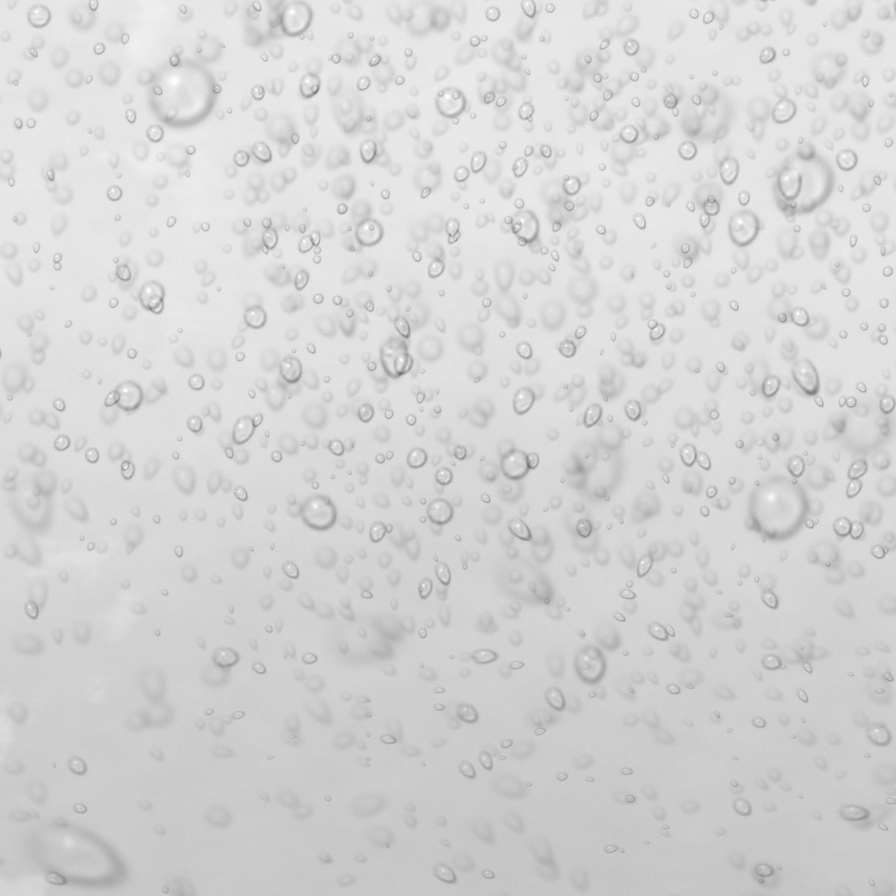
Write a Shadertoy shader that draws this texture.

```glsl
// Pale grey gel filled with sharp and blurred air bubbles.

vec3 hash3(vec2 cell) {
    vec3 q = fract(cell.xyx * vec3(0.1031, 0.1030, 0.0973));
    q += dot(q, q.yxz + 33.33);
    return fract((q.xxy + q.yzz) * q.zyx);
}

mat2 rotation(float angle) {
    float c = cos(angle), s = sin(angle);
    return mat2(c, -s, s, c);
}

// Layered sines, each octave turned and bent by the last: about -1 to 1
float clouds(vec2 p) {
    float sum = 0.0, weight = 0.5;
    for (int i = 0; i < 5; i++) {
        sum += weight * sin(p.x + 1.7 * sin(p.y * 0.8 + float(i))) * cos(p.y + sum);
        p = rotation(0.9) * p * 1.9 + 2.3;
        weight *= 0.6;
    }
    return sum;
}

// Tone of one bubble: q is the squashed position, n the upright one, rim at 1
float bubbleTone(vec2 q, vec2 n, float blur, float seed) {
    float d = length(q);
    float body = 1.0 - smoothstep(1.0 - blur, 1.0 + blur, d);
    float side = dot(n, vec2(-0.45, 0.75));
    float rimWidth = 0.13 + 0.5 * blur;
    float rim = exp(-pow((d - 0.88) / rimWidth, 2.0));
    float sharp = 1.0 - smoothstep(0.15, 0.6, blur);

    float tone = -0.17 * rim * (0.75 - 0.35 * side) * mix(0.6, 1.0, sharp);
    tone += body * (0.035 * side - 0.025);

    // Inner crescent, curved reflections and a white glint
    float crescent = exp(-pow((d - 0.58) / 0.16, 2.0)) * smoothstep(-0.1, 0.9, -side);
    float ripples = sin(q.x * 7.0 + 3.0 * sin(q.y * 3.0 + seed * 6.3)) * sin(q.y * 4.0 + seed * 9.0);
    float glint = exp(-dot(n - vec2(-0.2, 0.35), n - vec2(-0.2, 0.35)) * 45.0);
    tone += sharp * body * (0.09 * crescent + 0.028 * ripples + 0.16 * glint);
    return tone;
}

// One scattered layer; size is the largest radius as a part of a cell
float bubbles(vec2 p, float cells, float share, float size, float blur, float seed) {
    vec2 home = floor(p * cells);
    float tone = 0.0;
    for (int j = -1; j <= 1; j++)
    for (int i = -1; i <= 1; i++) {
        vec2 cell = home + vec2(i, j);
        vec3 place = hash3(cell + seed * 57.0 + 100.0);
        vec3 form = hash3(cell + seed * 31.0 + 300.0);
        vec2 centre = (cell + 0.12 + 0.76 * place.xy) / cells;
        float crowd = mix(0.4, 1.0, smoothstep(0.1, 0.6, centre.y))
                    * mix(0.5, 1.1, smoothstep(0.0, 0.5, centre.x));
        if (place.z > share * crowd) continue;

        // Upright above, lying flat and softer towards the bottom
        float low = 1.0 - smoothstep(0.15, 0.5, centre.y);
        float radius = size * mix(0.42, 1.0, form.x * form.x) / cells;
        float angle = (form.y - 0.5) * 1.6 + low * 1.2;
        float stretch = 1.0 + 0.75 * form.z * form.z + 0.3 * low;
        vec2 n = (p - centre) / radius;
        vec2 q = rotation(angle) * n;
        q *= vec2(sqrt(stretch), 1.0 / sqrt(stretch));
        q.x *= 1.0 - 0.22 * form.z * clamp(q.y, -1.5, 1.5);
        float edge = max(blur + 0.15 * low, 1.2 / (iResolution.y * radius));
        tone += bubbleTone(q, n, min(edge, 0.8), form.x) * mix(1.0, 0.7, low);
    }
    return tone;
}

void mainImage(out vec4 fragColor, in vec2 fragCoord) {
    vec2 p = fragCoord / iResolution.y;

    // Lit gel, dimmer below, with cloudy streaks
    float tone = mix(0.775, 0.902, smoothstep(-0.1, 0.8, p.y));
    tone += 0.012 * clouds(p * vec2(7.0, 11.0));
    tone += 0.008 * clouds(p * vec2(38.0, 60.0) + 5.0);
    tone -= 0.02 * exp(-dot(p - vec2(0.5, 0.45), p - vec2(0.5, 0.45)) * 18.0);

    // Bright hazy patches along the left
    float patches = smoothstep(0.25, 0.8, clouds(p * vec2(16.0, 20.0) + 9.0));
    tone += 0.06 * patches * (1.0 - smoothstep(0.0, 0.35, p.x));

    // Far blurred bubbles
    tone += 0.55 * bubbles(p, 38.0, 0.55, 0.42, 0.60, 1.0);
    tone += 0.60 * bubbles(p, 27.0, 0.45, 0.42, 0.50, 2.0);
    tone += 0.55 * bubbles(p, 11.0, 0.22, 0.34, 0.40, 3.0);

    // Near crisp bubbles, from large to tiny
    tone += 0.80 * bubbles(p, 6.0, 0.24, 0.27, 0.08, 4.0);
    tone += 0.95 * bubbles(p, 13.0, 0.32, 0.27, 0.08, 5.0);
    tone += 1.00 * bubbles(p, 25.0, 0.26, 0.30, 0.10, 6.0);
    tone += 0.90 * bubbles(p, 42.0, 0.20, 0.24, 0.12, 7.0);

    // Fine grain
    tone += 0.012 * (hash3(floor(p * 512.0)).x - 0.5);
    fragColor = vec4(vec3(clamp(tone, 0.45, 0.98)), 1.0);
}
```
